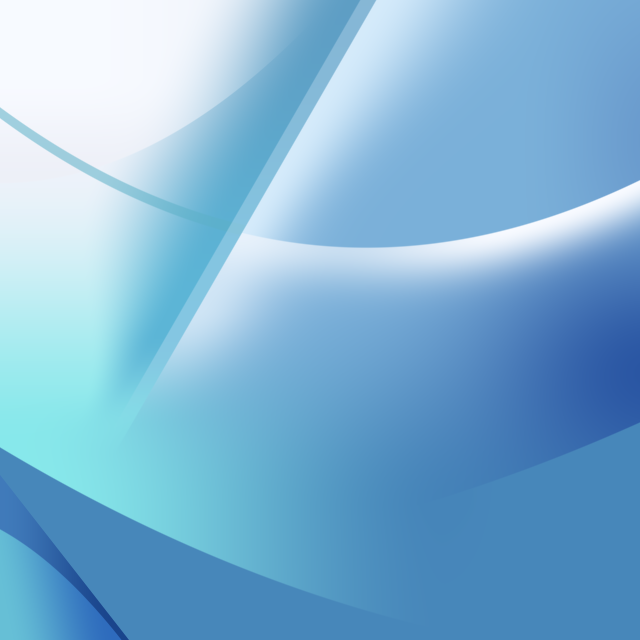
A Shadertoy shader for this background:

```glsl
// Abstract blue background of glowing curved sheets crossed by a diagonal blade of light.

// Antialiased mask: 1 where the signed value is positive.
float edge(float s) {
    float px = 1.0 / iResolution.y;
    return smoothstep(-px, px, s);
}

// Bell-shaped falloff of the given width.
float bell(float s, float width) {
    return exp(-s * s / (width * width));
}

void mainImage(out vec4 fragColor, in vec2 fragCoord) {
    vec2 p = fragCoord / iResolution.xy;
    vec3 steel = vec3(0.28, 0.53, 0.73);
    vec3 skyBlue = vec3(0.48, 0.69, 0.85);
    vec3 aqua = vec3(0.53, 0.91, 0.92);
    vec3 white = vec3(0.97, 0.98, 1.0);

    // Signed positions relative to the main curves
    float k = p.x - 0.573;
    float aboveRim = p.y - (0.613 + 0.6 * k * k - 0.05 * k * k * k);
    float aboveBowl = p.y - (0.714 + 1.06 * p.x * p.x);
    float blade = p.x - (0.588 - 0.577 * (1.0 - p.y));
    float aboveFloor = p.y - (0.301 - 0.6 * p.x + 0.27 * p.x * p.x);
    float q = 1.0 - p.x;
    float aboveWing = p.y - (0.34 - 0.45 * q + 0.22 * q * q);

    // Central sheet: aqua to steel, sky blue higher up, navy at the right
    vec3 sheet = mix(aqua, steel, smoothstep(0.05, 0.7, p.x));
    sheet = mix(sheet, skyBlue, smoothstep(0.2, 0.55, p.y) * smoothstep(0.0, 0.4, p.x));
    vec2 navyOffset = (p - vec2(1.02, 0.42)) / vec2(0.27, 0.22);
    sheet = mix(sheet, vec3(0.15, 0.32, 0.63), 0.95 * bell(length(navyOffset), 1.0));
    float wing = edge(-aboveWing) * smoothstep(0.6, 0.8, p.x);
    sheet = mix(sheet, steel, wing);

    // Light beside the blade and under the rim
    vec3 lit = mix(sheet, vec3(0.87, 0.93, 0.98),
        0.85 * bell(blade, 0.11) * smoothstep(0.33, 0.52, p.y));
    float rimPower = mix(0.6, 1.0, smoothstep(0.5, 0.8, p.x));
    lit = mix(lit, white, rimPower * bell(aboveRim, 0.058));

    // Upper right sheet
    vec3 upper = mix(skyBlue, vec3(0.41, 0.60, 0.80),
        smoothstep(0.8, 1.05, p.x) * bell(p.y - 0.78, 0.22));
    float glowWidth = mix(0.085, 0.145, smoothstep(0.64, 1.0, p.y));
    upper = mix(upper, vec3(0.88, 0.95, 1.0), 0.88 * bell(blade, glowWidth));
    vec3 right = mix(lit, upper, edge(aboveRim));

    // Left sheet: aqua rising to white, with a teal shade along the blade
    vec3 left = mix(aqua, vec3(0.93, 0.95, 0.98), smoothstep(0.29, 0.75, p.y));
    vec3 teal = mix(vec3(0.36, 0.71, 0.84), vec3(0.37, 0.62, 0.77),
        smoothstep(0.5, 1.0, p.y));
    float shadeStart = -0.09 - 0.2 * smoothstep(0.33, 0.75, p.y);
    left = mix(left, teal, smoothstep(shadeStart, -0.04, blade) * smoothstep(0.3, 0.48, p.y));
    left = mix(sheet, left, smoothstep(0.28, 0.4, p.y));

    // White bowl at the upper left
    float bowl = edge(aboveBowl) * (1.0 - smoothstep(0.12, 0.5, p.x));
    left = mix(left, mix(vec3(0.93, 0.94, 0.97), white, smoothstep(0.72, 0.88, p.y)), bowl);

    // Thin teal ribbon continuing the rim
    float ribbon = edge(aboveRim + 0.004) * edge(0.013 - aboveRim);
    left = mix(left, vec3(0.36, 0.69, 0.78), 0.55 * ribbon);

    // Pale translucent edge of the blade
    left = mix(left, vec3(0.85, 0.92, 0.98),
        0.32 * edge(blade + 0.025) * smoothstep(0.32, 0.48, p.y));
    vec3 color = mix(left, right, edge(blade));

    // Flat steel floor
    color = mix(color, steel, edge(-aboveFloor));

    // Corner fold: navy band over a teal-to-blue sheet
    float fold = 0.258 - 1.28 * p.x - p.y;
    vec3 foldColor = mix(vec3(0.25, 0.48, 0.73), vec3(0.10, 0.27, 0.55),
        smoothstep(0.0, 0.18, p.x));
    float inner = 0.173 - 0.55 * p.x - 1.9 * p.x * p.x - p.y;
    vec3 innerColor = mix(vec3(0.40, 0.75, 0.84), vec3(0.18, 0.42, 0.74),
        smoothstep(0.0, 0.17, p.x + 0.2 * (p.y - 0.06)));
    foldColor = mix(foldColor, innerColor, edge(inner));
    color = mix(color, foldColor, edge(fold));

    fragColor = vec4(color, 1.0);
}
```
